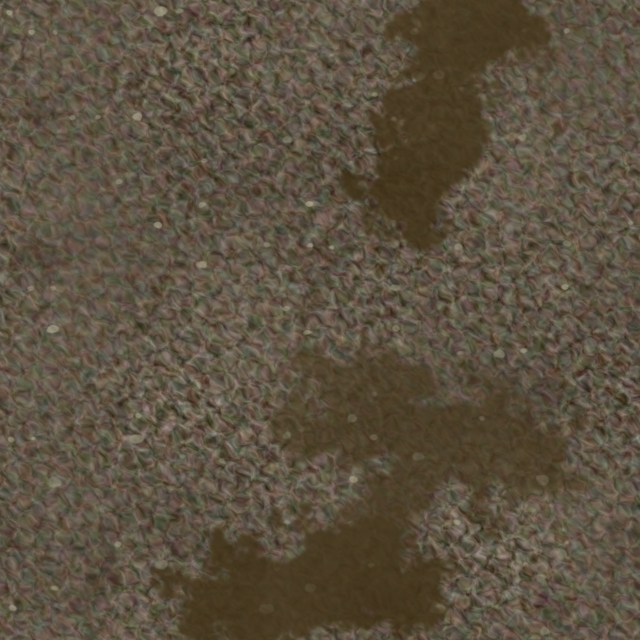
Reproduce this texture procedurally as a three.js fragment shader.

```glsl
// Gritty brown soil with fine mottled grains, smooth mossy patches and a few pale pebbles.
#define GRAIN_SCALE 72.0
#define GRAIN_CONTRAST 0.25
#define TINT_STRENGTH 0.055
#define PEBBLE_SCALE 30.0
#define PEBBLE_CHANCE 0.07
#define SOIL_COLOR vec3(0.378, 0.338, 0.280)
#define MOSS_COLOR vec3(0.285, 0.230, 0.135)
#define DAMP_COLOR vec3(0.295, 0.245, 0.195)
#define PEBBLE_COLOR vec3(0.56, 0.54, 0.45)

varying vec2 vUv;

float hash(vec2 p) {
  vec3 q = fract(vec3(p.xyx) * 0.1031);
  q += dot(q, q.yzx + 33.33);
  return fract((q.x + q.y) * q.z);
}

float cornerSlope(vec2 cell, vec2 offset) {
  float angle = 6.2832 * hash(cell);
  return dot(vec2(cos(angle), sin(angle)), offset);
}

float gradientNoise(vec2 p) {
  vec2 i = floor(p), f = fract(p);
  vec2 u = f * f * f * (f * (f * 6.0 - 15.0) + 10.0);
  vec2 e = vec2(1.0, 0.0);
  float low = mix(cornerSlope(i, f), cornerSlope(i + e, f - e), u.x);
  float high = mix(cornerSlope(i + e.yx, f - e.yx), cornerSlope(i + 1.0, f - 1.0), u.x);
  return mix(low, high, u.y);
}

float fbm(vec2 p) {
  float sum = 0.0, amplitude = 0.6;
  for (int i = 0; i < 4; i++) {
    sum += amplitude * gradientNoise(p);
    p = mat2(1.6, 1.2, -1.2, 1.6) * p + 17.3;
    amplitude *= 0.6;
  }
  return sum;
}

// Positive inside a rounded band from a to b, one on its spine.
float band(vec2 p, vec2 a, vec2 b, float radius) {
  vec2 ab = b - a;
  float t = clamp(dot(p - a, ab) / dot(ab, ab), 0.0, 1.0);
  return 1.0 - length(p - a - ab * t) / radius;
}

// Amount of moss, with ragged edges and small gaps.
float mossCover(vec2 p) {
  float ragged = 1.5 * fbm(p * 11.0 + 40.0);
  float upper = band(p, vec2(0.63, 0.71), vec2(0.76, 0.97), 0.095);
  float lower = band(p, vec2(0.37, 0.07), vec2(0.58, 0.10), 0.11);
  float middle = band(p, vec2(0.52, 0.37), vec2(0.82, 0.29), 0.10);
  middle = max(middle, band(p, vec2(0.68, 0.30), vec2(0.57, 0.17), 0.09));
  float strong = smoothstep(-0.05, 0.40, max(upper, lower) + ragged);
  float thin = 0.75 * smoothstep(-0.05, 0.55, middle + ragged);
  return max(strong * smoothstep(-0.9, -0.3, max(upper, lower)),
             thin * smoothstep(-0.9, -0.3, middle));
}

// Sparse irregular stones: x is coverage, y is a random shade.
vec2 pebbles(vec2 p) {
  vec2 q = p * PEBBLE_SCALE;
  vec2 cell = floor(q);
  vec2 center = 0.4 + 0.2 * vec2(hash(cell + 3.0), hash(cell + 71.0));
  vec2 d = fract(q) - center;
  d.y *= 1.3;
  float size = hash(cell + 127.0);
  float radius = mix(0.13, 0.36, size * size * size);
  float shape = length(d) + 0.12 * gradientNoise(q * 3.0);
  float present = step(hash(cell + 211.0), PEBBLE_CHANCE);
  return vec2(present * (1.0 - smoothstep(radius - 0.07, radius + 0.07, shape)), hash(cell + 19.0));
}

void main() {
  vec2 p = vUv;

  // Grains stretched slightly down to the right.
  vec2 q = vec2(0.72 * dot(p, vec2(0.77, -0.64)), dot(p, vec2(0.64, 0.77))) * GRAIN_SCALE;
  q += 0.5 * vec2(gradientNoise(p * 50.0), gradientNoise(p * 50.0 + 90.0));
  float grain = 0.65 * gradientNoise(q + 200.0) + 0.6 * gradientNoise(q * 1.9 + 310.0)
              + 0.25 * gradientNoise(q * 3.7 + 450.0);

  // Broad changes of light, grittiness and dampness.
  float broad = fbm(p * 3.5 + 8.0);
  float grit = 1.0 + 0.7 * gradientNoise(p * 4.0 + 60.0);
  float damp = smoothstep(0.12, 0.50, fbm(p * 9.0 + 130.0));
  float moss = mossCover(p);

  vec3 color = SOIL_COLOR + 0.07 * broad * vec3(1.0, 0.97, 0.85);
  color = mix(color, DAMP_COLOR, 0.75 * damp);
  color = mix(color, MOSS_COLOR + 0.05 * broad, moss);

  // Grain light and dark, with faint red, green and violet tints.
  float bare = 1.0 - 0.82 * moss;
  color += GRAIN_CONTRAST * grit * bare * (1.0 - 0.35 * damp) * grain;
  float redGreen = gradientNoise(q * 0.9 + 520.0);
  float blueYellow = gradientNoise(q * 0.8 + 640.0);
  color += TINT_STRENGTH * bare * (redGreen * vec3(1.0, -0.7, 0.0) + blueYellow * vec3(-0.3, -0.1, 1.0));

  vec2 stone = pebbles(p);
  vec3 stoneColor = PEBBLE_COLOR * mix(0.85, 1.12, stone.y) + 0.10 * grain;
  color = mix(color, stoneColor, stone.x * (1.0 - 0.8 * moss) * 0.85);

  gl_FragColor = vec4(clamp(color, 0.0, 1.0), 1.0);
}
```
